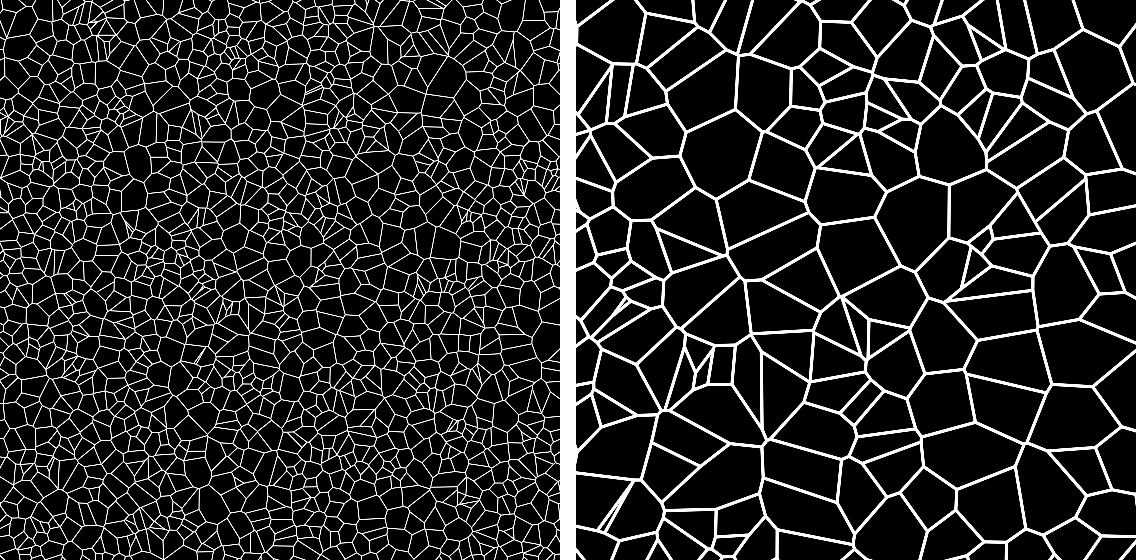
Left, the full canvas; right, a detail of the centre.
Give the GLSL for this pattern, as a Shadertoy shader.

```glsl
// Thin white Voronoi cell walls around randomly scattered sites on black.

#define GRID 18.0            // buckets along the canvas height
#define SITES_PER_BUCKET 4.3 // mean number of sites in one bucket
#define MAX_SITES 16         // upper limit of sites in one bucket
#define WALL_WIDTH 0.00195   // in canvas heights
#define EDGE_BLUR 0.3        // half width of the soft edge, in output pixels
#define WALL_COLOR vec3(1.0)
#define CELL_COLOR vec3(0.0)

// Integer hash: three independent values in [0, 1).
vec3 hash3(ivec3 key) {
    uvec3 v = uvec3(key) * 1664525u + 1013904223u;
    v.x += v.y * v.z;
    v.y += v.z * v.x;
    v.z += v.x * v.y;
    v ^= v >> 16u;
    v.x += v.y * v.z;
    v.y += v.z * v.x;
    v.z += v.x * v.y;
    return vec3(v & 0xffffu) / 65536.0;
}

// Steps to the next site of a bucket; false once its Poisson count is used up.
bool nextSite(ivec2 bucket, int index, inout float survival, out vec2 site) {
    vec3 random = hash3(ivec3(bucket, index));
    site = vec2(bucket) + random.xy;
    survival *= random.z;
    return survival > exp(-SITES_PER_BUCKET);
}

// Offset from p to the closest site.
vec2 nearestSite(vec2 p) {
    ivec2 home = ivec2(floor(p));
    vec2 nearest = vec2(8.0);
    for (int y = -1; y <= 1; y++)
    for (int x = -1; x <= 1; x++) {
        float survival = 1.0;
        for (int i = 0; i < MAX_SITES; i++) {
            vec2 site;
            if (!nextSite(home + ivec2(x, y), i, survival, site)) break;
            vec2 offset = site - p;
            if (dot(offset, offset) < dot(nearest, nearest)) nearest = offset;
        }
    }
    return nearest;
}

// Distance from p to the closest bisector between its own site and another.
float wallDistance(vec2 p) {
    ivec2 home = ivec2(floor(p));
    vec2 nearest = nearestSite(p);
    float wall = 8.0;
    for (int y = -2; y <= 2; y++)
    for (int x = -2; x <= 2; x++) {
        float survival = 1.0;
        for (int i = 0; i < MAX_SITES; i++) {
            vec2 site;
            if (!nextSite(home + ivec2(x, y), i, survival, site)) break;
            vec2 offset = site - p;
            vec2 gap = offset - nearest;
            float gapLength = length(gap);
            if (gapLength > 1e-4)
                wall = min(wall, dot(0.5 * (offset + nearest), gap) / gapLength);
        }
    }
    return wall;
}

void mainImage(out vec4 fragColor, in vec2 fragCoord) {
    vec2 uv = fragCoord / iResolution.y;
    float distanceToWall = wallDistance(uv * GRID) / GRID;

    // Crisp line with a narrow antialiased rim
    float blur = EDGE_BLUR / iResolution.y;
    float halfWidth = 0.5 * WALL_WIDTH;
    float wall = 1.0 - smoothstep(halfWidth - blur, halfWidth + blur, distanceToWall);

    fragColor = vec4(mix(CELL_COLOR, WALL_COLOR, wall), 1.0);
}
```
